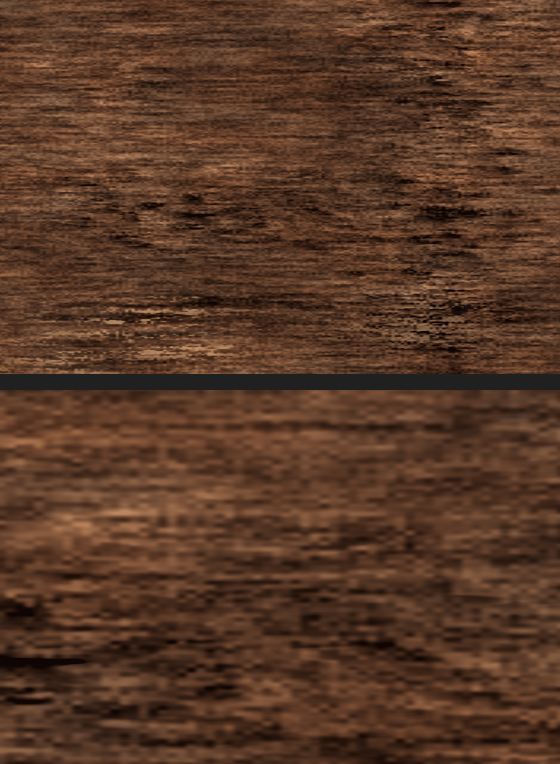
Top: the whole. Bottom: its middle third, enlarged.
Reproduce this texture procedurally as a WebGL 2 fragment shader.

```glsl
#version 300 es
precision highp float;
// Worn brown timber with fine horizontal grain. Stretched noise layers set the
// tone, cellular flecks add dark scuffs, pale scratches mark the worn places,
// and a three-stop colour ramp turns the tone into wood.
uniform vec2 u_resolution;
out vec4 fragColor;

const vec3 DARK_WOOD = vec3(0.19, 0.11, 0.07);
const vec3 MID_WOOD = vec3(0.38, 0.243, 0.167);
const vec3 PALE_WOOD = vec3(0.64, 0.447, 0.312);
const vec3 BARE_WOOD = vec3(0.80, 0.63, 0.45);
const vec3 GREY_FILM = vec3(0.38, 0.33, 0.28);

const float BASE_TONE = 0.364;      // tone equals the red channel of the ramp
const float LINE_DEPTH = 0.043;     // long thin grain lines
const float FIBRE_DEPTH = 0.042;    // short fibres
const float SPECKLE_DEPTH = 0.042;  // pores and grit
const float BAND_DEPTH = 0.016;     // wider streaks
const float PATCH_DEPTH = 0.034;    // broad stains
const float SCUFF_DEPTH = 0.30;
const float SMUDGE_DEPTH = 0.10;
const float SCRATCH_DEPTH = 0.72;
const vec2 FLECK_GRID = vec2(12.0, 40.0);

float hash(vec2 p) {
  vec3 q = fract(vec3(p.xyx) * 0.1031);
  q += dot(q, q.yzx + 33.33);
  return fract((q.x + q.y) * q.z);
}

// Value noise with zero mean and roughly unit deviation.
float noise(vec2 p) {
  vec2 i = floor(p), f = fract(p);
  f = f * f * (3.0 - 2.0 * f);
  float low = mix(hash(i), hash(i + vec2(1, 0)), f.x);
  float high = mix(hash(i + vec2(0, 1)), hash(i + vec2(1, 1)), f.x);
  return (mix(low, high, f.y) - 0.5) * 4.6;
}

float layered(vec2 p) {
  float sum = 0.0, weight = 0.76;
  for (int i = 0; i < 4; i++) {
    sum += weight * noise(p);
    p = p * 2.07 + vec2(17.3, 9.1);
    weight *= 0.6;
  }
  return sum;
}

// Cellular flecks: one soft spot of random size and strength per cell.
float flecks(vec2 p) {
  vec2 cell = floor(p);
  float cover = 0.0;
  for (int y = -1; y <= 1; y++)
    for (int x = -1; x <= 1; x++) {
      vec2 c = cell + vec2(x, y);
      vec2 centre = c + vec2(hash(c + 3.7), hash(c + 51.2));
      float chance = hash(c + 91.4);
      float radius = mix(0.2, 0.8, chance);
      float spot = 1.0 - smoothstep(0.1, 1.0, length(p - centre) / radius);
      cover = max(cover, spot * chance * chance);
    }
  return cover;
}

// Soft elliptical region.
float region(vec2 p, vec2 centre, vec2 size) {
  vec2 d = (p - centre) / size;
  return exp(-dot(d, d));
}

void main() {
  vec2 uv = gl_FragCoord.xy / u_resolution;
  vec2 p = gl_FragCoord.xy / u_resolution.y;

  // Gentle wander of the grain
  vec2 g = p;
  g.y += 0.0025 * sin(p.x * 4.1 + p.y * 9.0) + 0.0012 * sin(p.x * 11.3 - p.y * 23.0);

  // Grain layers, from long to short
  float lines = noise(g * vec2(5.0, 143.0) + 7.0);
  float fibres = noise(g * vec2(23.0, 191.0) + 31.0);
  float speckle = noise(g * vec2(118.0, 233.0) + 63.0);
  float bands = noise(g * vec2(2.6, 47.0) + 83.0);
  float stain = layered(p * vec2(3.0, 5.2) + 12.0);
  float ragged = layered(g * vec2(11.0, 33.0) + 41.0);

  // Where the surface is worn: right side, middle band and left edge
  vec2 w = uv + 0.035 * vec2(ragged, stain);
  float wear = region(w, vec2(0.80, 0.55), vec2(0.15, 0.65));
  wear += 0.8 * region(w, vec2(0.42, 0.42), vec2(0.40, 0.13));
  wear += 0.55 * region(w, vec2(0.16, 0.62), vec2(0.16, 0.40));
  wear = clamp(wear + 0.12 * stain, 0.06, 1.0);

  float tone = BASE_TONE + LINE_DEPTH * lines + BAND_DEPTH * bands;
  tone += FIBRE_DEPTH * fibres * mix(0.8, 1.25, wear);
  tone += SPECKLE_DEPTH * speckle * mix(0.8, 1.2, wear);
  tone += PATCH_DEPTH * stain + 0.026 * ragged * wear;
  tone += 0.065 * region(w, vec2(0.11, 0.70), vec2(0.17, 0.38));
  tone += 0.035 * region(w, vec2(0.97, 0.45), vec2(0.10, 0.50));

  // Dark scuffs and smudges with frayed ends
  vec2 frayed = g + vec2(0.016 * fibres + 0.012 * ragged, 0.003 * lines + 0.0015 * speckle);
  float scuff = flecks(frayed * FLECK_GRID);
  float smudge = smoothstep(0.5, 2.0, layered(frayed * vec2(6.0, 15.0) + 71.0));
  tone -= wear * (SCUFF_DEPTH * scuff + SMUDGE_DEPTH * smudge);

  // Rubbed, lighter patches
  float rubbed = smoothstep(0.5, 2.1, layered(frayed * vec2(5.0, 11.0) + 27.0));
  tone += rubbed * (0.07 + 0.035 * fibres + 0.02 * speckle) * mix(0.5, 1.2, wear);

  // Scratched strips near the lower edge
  float leftStrip = region(w, vec2(0.24, 0.09), vec2(0.17, 0.07));
  float rightStrip = region(w, vec2(0.74, 0.13), vec2(0.14, 0.085));
  float streak = 0.62 * noise(g * vec2(3.5, 84.0) + 19.0) + 0.45 * fibres + 0.4 * speckle;
  tone -= (0.19 * rightStrip + 0.05 * leftStrip) * smoothstep(-0.2, 0.9, -streak);
  float scratch = smoothstep(0.1, 1.4, streak) * (leftStrip + 0.5 * rightStrip);

  // Tone to colour, with slight shifts of hue
  tone = clamp(tone, 0.06, 0.74);
  vec3 colour = tone < MID_WOOD.r
    ? mix(DARK_WOOD, MID_WOOD, (tone - DARK_WOOD.r) / (MID_WOOD.r - DARK_WOOD.r))
    : mix(MID_WOOD, PALE_WOOD, (tone - MID_WOOD.r) / (PALE_WOOD.r - MID_WOOD.r));
  colour *= 1.0 + 0.025 * noise(p * vec2(7.0, 19.0) + 5.0) * vec3(0.5, -0.4, -1.2);
  float film = smoothstep(1.5, 2.6, layered(frayed * vec2(5.0, 17.0) + 97.0));
  colour = mix(colour, GREY_FILM, 0.25 * film);
  colour = mix(colour, BARE_WOOD, clamp(SCRATCH_DEPTH * scratch, 0.0, 0.85));
  fragColor = vec4(max(colour, vec3(0.02)), 1.0);
}
```
